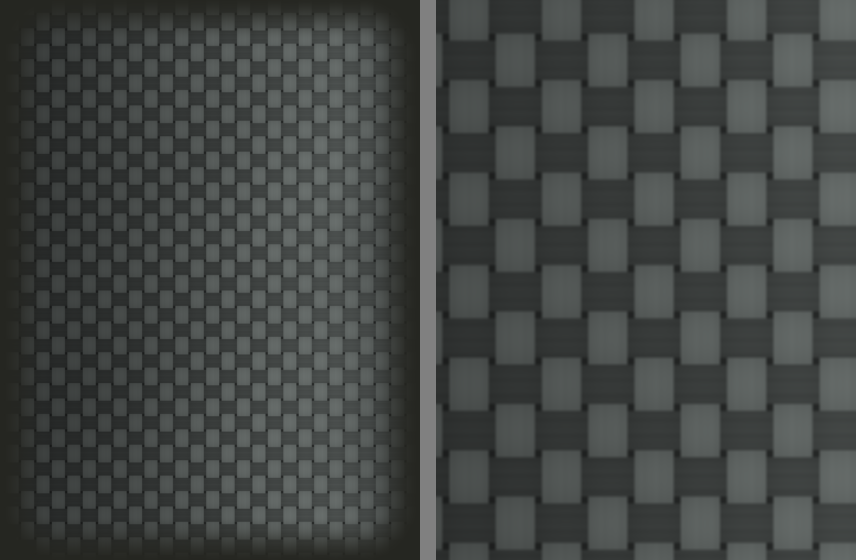
Left: the whole. Right: its middle third, enlarged.
Reproduce this pattern procedurally as a WebGL 1 fragment shader.

```glsl
precision highp float;
// Plain weave of pale upright and dark level strands, lit from the right inside a soft olive vignette.
uniform vec2 u_resolution;

const float PITCH = 0.03673;                 // strand spacing, in canvas widths
const vec2 WEAVE_ORIGIN = vec2(0.1024, 1.2083);
const float STRAND_HALF = 0.425;             // half strand width, in pitches
const vec3 OLIVE = vec3(0.145, 0.148, 0.128);
const vec3 COOL = vec3(0.965, 1.02, 1.0);

// Coverage of a strand at signed offset x from its centre line.
float strandMask(float x, float blur) {
  return 1.0 - smoothstep(STRAND_HALF - blur, STRAND_HALF + blur, abs(x));
}

// Shading that dims toward the strand's sides and where it dives under.
float strandShade(float across, float along) {
  return 1.03 - 0.28 * across * across - 0.22 * along * along;
}

// Fine fibres from layered sines, shifted for every strand.
float fibres(float across, float strand) {
  return 0.6 * sin(across * 19.0 + strand * 2.4)
       + 0.4 * sin(across * 37.0 + strand * 5.1);
}

// Slow uneven wear across the cloth.
float wear(vec2 p) {
  return 0.5 * sin(p.x * 11.0 + 2.0 * sin(p.y * 4.0))
       + 0.5 * sin(p.y * 13.0 - p.x * 7.0 + 1.3);
}

// Brightness rises to a broad highlight, then falls off at the right.
float sideLight(float x) {
  return mix(0.245, 0.41, smoothstep(0.05, 0.8, x))
       - 0.12 * smoothstep(0.78, 1.0, x);
}

float roundedBox(vec2 p, vec2 halfSize, float radius) {
  vec2 d = abs(p) - halfSize + radius;
  return length(max(d, 0.0)) + min(max(d.x, d.y), 0.0) - radius;
}

// Relative brightness of the woven strands and the holes at their corners.
float weave(vec2 p, float blur, float levelTone, float holeTone) {
  vec2 cell = floor(p + 0.5);
  vec2 q = p - cell;
  float uprightOver = 1.0 - step(0.5, mod(cell.x + cell.y, 2.0));

  float uprightMask = strandMask(q.x, blur);
  float levelMask = strandMask(q.y, blur);
  float uprightAlong = mix(1.0 - abs(q.y), abs(q.y), uprightOver);
  float levelAlong = mix(abs(q.x), 1.0 - abs(q.x), uprightOver);

  float upright = strandShade(q.x, uprightAlong) + 0.012 * fibres(q.x, cell.x);
  float level = levelTone * (strandShade(q.y, levelAlong) + 0.03 * fibres(q.y, cell.y));

  float uprightTop = mix(mix(holeTone, level, levelMask), upright, uprightMask);
  float levelTop = mix(mix(holeTone, upright, uprightMask), level, levelMask);
  return mix(levelTop, uprightTop, uprightOver);
}

void main() {
  vec2 pos = gl_FragCoord.xy / u_resolution.x;
  vec2 size = u_resolution / u_resolution.x;

  // Woven cloth, with less contrast toward the right
  float blur = max(0.055, 0.7 / (u_resolution.x * PITCH));
  float levelTone = mix(0.62, 0.76, smoothstep(0.5, 0.95, pos.x));
  float cloth = weave((pos - WEAVE_ORIGIN) / PITCH, blur, levelTone, 0.38);
  float light = sideLight(pos.x) * (1.0 + 0.03 * wear(pos));
  vec3 color = COOL * cloth * light;

  // Rounded vignette
  float edge = roundedBox(pos - 0.5 * size, 0.5 * size + vec2(0.0, 0.01), 0.14);
  color = mix(OLIVE, color, smoothstep(0.0, 0.115, -edge));

  gl_FragColor = vec4(color, 1.0);
}
```
